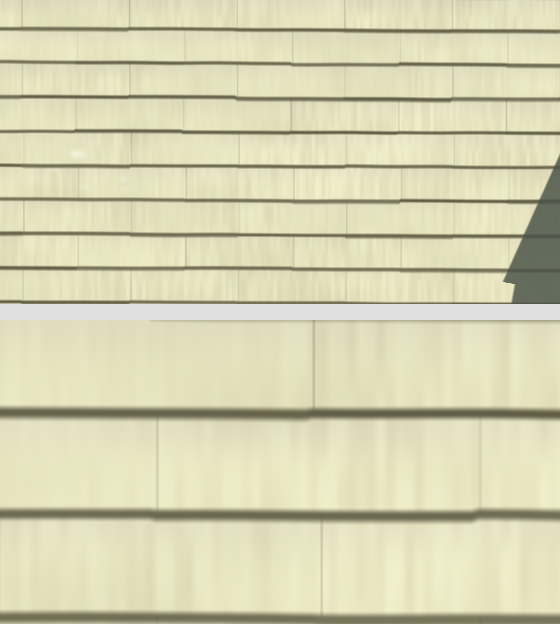
Top: the whole. Bottom: its middle third, enlarged.
A Shadertoy shader for this texture:

```glsl
// Sunlit cream shingle siding: nine shadowed courses, staggered joints, a cast shadow at right.

// Layout, in units of the canvas height
const float COURSE_PITCH   = 0.1127;
const float TOP_LINE       = 0.909;
const vec2  TILT           = vec2(0.004, 0.0065); // fall to the right at bottom, top
const float SHINGLE_WIDTH  = 0.354;
const float JOINT_START    = 0.0766;
const float LINE_WIDTH     = 0.0085;
const float LINE_VARIATION = 0.0045;
const float EDGE_JITTER    = 0.004;
const float JOINT_WIDTH    = 0.0028;

// Surface wear
const float GRAIN_FREQ     = 95.0;
const float GRAIN_STRENGTH = 0.065;
const float BLOTCH_STRENGTH = 0.035;
const int   SCUFF_COUNT    = 6;
const vec2  SCUFF_CENTER   = vec2(0.258, 0.493);
const vec2  SCUFF_SPREAD   = vec2(0.34, 0.40);
const vec2  SCUFF_SIZE     = vec2(0.036, 0.020);

// Cast shadow
const vec2  SHADOW_CORNER  = vec2(1.655, 0.075);
const float SHADOW_LEAN    = 0.447;
const float SHADOW_NOTCH   = 0.027;

const vec3 CREAM      = vec3(0.905, 0.893, 0.752);
const vec3 PALE_GREY  = vec3(0.875, 0.862, 0.750);
const vec3 LINE_COLOR = vec3(0.385, 0.370, 0.275);
const vec3 SCUFF_COLOR = vec3(0.965, 0.960, 0.890);
const vec3 SHADE_COLOR = vec3(0.390, 0.420, 0.360);

float hash(vec2 p) {
    return fract(sin(dot(p, vec2(127.1, 311.7))) * 43758.5453);
}

float noise(vec2 p) {
    vec2 i = floor(p), f = fract(p);
    f = f * f * (3.0 - 2.0 * f);
    return mix(mix(hash(i), hash(i + vec2(1, 0)), f.x),
               mix(hash(i + vec2(0, 1)), hash(i + vec2(1, 1)), f.x), f.y);
}

// Horizontal shingle coordinate: whole part is the shingle, fraction the place in it
float shingleCoord(float x, float row) {
    float stagger = 0.5 * mod(row + 1.0, 2.0);
    float jitter = 0.03 * (hash(vec2(row, 4.0)) - 0.5);
    return (x - JOINT_START) / SHINGLE_WIDTH - stagger + jitter;
}

// One random value per shingle, eased across the joint
float shingleRandom(float s, float row, float seed) {
    vec2 id = vec2(floor(s) + seed, row);
    return mix(hash(id), hash(id + vec2(1, 0)), smoothstep(0.97, 1.0, fract(s)));
}

// Shadow under the butts of the course above; 1 is darkest
float courseLine(float x, float depth) {
    float n = floor(depth + 0.5);
    float s = shingleCoord(x, n - 1.0);
    float slip = EDGE_JITTER * (shingleRandom(s, n, 11.0) - 0.5);
    float wobble = 0.002 * (noise(vec2(x * 7.0, n * 5.0)) - 0.5);
    float width = LINE_WIDTH + LINE_VARIATION * (shingleRandom(s, n, 23.0) - 0.5);
    float d = (depth - n) * COURSE_PITCH + slip + wobble;
    float upper = smoothstep(-0.009, 0.0, d);
    float lower = 1.0 - smoothstep(0.25 * width, 1.5 * width, d);
    return upper * lower * mix(0.8, 1.0, shingleRandom(s, n, 37.0));
}

// Pale worn patches scattered around one spot, fading with each step
float scuffs(vec2 p) {
    float sum = 0.0;
    for (int i = 0; i < SCUFF_COUNT; i++) {
        float k = float(i);
        vec2 r = vec2(hash(vec2(k, 2.0)), hash(vec2(k, 7.0))) - 0.5;
        vec2 c = SCUFF_CENTER + r * SCUFF_SPREAD * min(k, 1.0);
        vec2 q = (p - c) / (SCUFF_SIZE * (i == 0 ? 1.0 : 0.75));
        sum += exp(-2.0 * dot(q, q)) / (1.0 + 0.7 * k);
    }
    return min(sum * (0.65 + 0.6 * noise(p * 70.0)), 1.0);
}

// Leaning shadow edge with a small step near its foot
float castShadow(vec2 p, float soft) {
    float slope = SHADOW_CORNER.x + (p.y - SHADOW_CORNER.y) * SHADOW_LEAN;
    float foot = SHADOW_CORNER.x + SHADOW_NOTCH + 0.18 * p.y;
    float edge = mix(foot, slope, smoothstep(-soft, soft, p.y - SHADOW_CORNER.y + 0.006));
    return smoothstep(-soft, soft, p.x - edge);
}

void mainImage(out vec4 fragColor, in vec2 fragCoord) {
    vec2 p = fragCoord / iResolution.y;
    float px = 1.0 / iResolution.y;
    float depth = (TOP_LINE - mix(TILT.x, TILT.y, p.y) * p.x - p.y) / COURSE_PITCH;
    float row = floor(depth), drop = fract(depth);
    float s = shingleCoord(p.x, row);

    // Painted face: greyer at the top of each course, with broad blotches
    vec3 color = mix(PALE_GREY, CREAM, smoothstep(0.0, 0.75, drop + 0.35 * (1.0 - p.y)));
    color += BLOTCH_STRENGTH * (noise(p * vec2(9.0, 14.0)) - 0.5);
    color += 0.018 * (shingleRandom(s, row, 51.0) - 0.5);

    // Vertical wood grain, stronger in patches
    float grain = noise(vec2(p.x * GRAIN_FREQ + row * 37.0, depth * 1.3));
    float patchy = smoothstep(0.2, 0.8, noise(vec2(p.x * 5.0, row * 3.7)));
    color -= GRAIN_STRENGTH * mix(0.3, 1.0, patchy) * (grain - 0.42) * vec3(0.9, 1.0, 1.0);

    // Joints, scuffs and course lines
    float jointDist = abs(fract(s + 0.5) - 0.5) * SHINGLE_WIDTH;
    float joint = 1.0 - smoothstep(0.0, max(JOINT_WIDTH, 1.5 * px), jointDist);
    color *= 1.0 - joint * mix(0.05, 0.15, hash(vec2(floor(s + 0.5), row)));
    color = mix(color, SCUFF_COLOR, scuffs(p));
    float line = courseLine(p.x, depth);
    vec3 sunlit = mix(color, LINE_COLOR, line);

    // Shade keeps a faint trace of the courses and grain
    vec3 shaded = SHADE_COLOR * (1.0 - 0.2 * line) + 0.25 * (color - CREAM);
    fragColor = vec4(mix(sunlit, shaded, castShadow(p, max(0.005, px))), 1.0);
}
```
